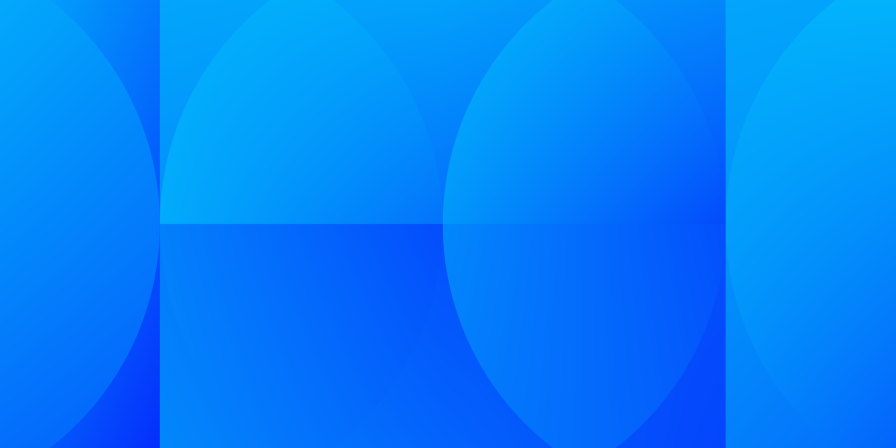
Give the GLSL for this background, as a WebGL 1 fragment shader.

```glsl
precision highp float;
// Blue geometric backdrop: a row of square-edged cells, each holding a lens
// cut by two overlapping circles. Lens and surround are shaded by separate
// four-corner gradients; the two middle cells are also split at mid height.

uniform vec2 u_resolution;

// Layout, in canvas heights
const float CELL = 0.6315;      // cell width, also the circle radius
const float SEAM_X = -0.0117;   // middle seam, relative to canvas centre
const float MID_Y = 0.5;

// Palette ends, addressed by a tone from 0 to 1
const vec3 DEEP_BLUE = vec3(0.02, 0.0, 0.99);
const vec3 SKY_BLUE = vec3(0.0, 1.0, 0.982);

// Corner tones: top left, top right, bottom left, bottom right
const vec4 LEFT_LENS = vec4(0.73, 0.58, 0.48, 0.37);
const vec4 LEFT_SURROUND = vec4(0.85, 0.47, 0.60, 0.18);
const vec4 UPPER_A_LENS = vec4(0.70, 0.65, 0.67, 0.45);
const vec4 UPPER_A_SURROUND = vec4(0.65, 0.63, 0.56, 0.43);
const vec4 LOWER_A_LENS = vec4(0.50, 0.30, 0.53, 0.38);
const vec4 LOWER_A_SURROUND = vec4(0.48, 0.31, 0.53, 0.39);
const vec4 UPPER_B_LENS = vec4(0.72, 0.55, 0.59, 0.29);
const vec4 UPPER_B_SURROUND = vec4(0.63, 0.53, 0.43, 0.29);
const vec4 LOWER_B_LENS = vec4(0.53, 0.31, 0.49, 0.35);
const vec4 LOWER_B_SURROUND = vec4(0.31, 0.31, 0.39, 0.27);
const vec4 RIGHT_LENS = vec4(0.70, 0.70, 0.54, 0.29);
const vec4 RIGHT_SURROUND = vec4(0.65, 0.63, 0.50, 0.37);

// Antialiased step: 0 below zero, 1 above
float edge(float d) {
  float halfWidth = 0.75 / u_resolution.y;
  return smoothstep(-halfWidth, halfWidth, d);
}

// Bilinear blend of corner tones, uv measured from the top left
float cornerBlend(vec4 corners, vec2 uv) {
  vec2 side = mix(corners.xy, corners.zw, uv.y);
  return mix(side.x, side.y, uv.x);
}

// Signed distance to the overlap of circles centred on both cell sides
float lensDistance(vec2 p, float left) {
  float a = length(p - vec2(left, MID_Y));
  float b = length(p - vec2(left + CELL, MID_Y));
  return max(a, b) - CELL;
}

// Tone of one cell whose gradient spans the given top and height
float cellTone(vec2 p, float left, float top, float height,
               vec4 lens, vec4 surround) {
  vec2 uv = vec2((p.x - left) / CELL, (top - p.y) / height);
  float outside = edge(lensDistance(p, left));
  return mix(cornerBlend(lens, uv), cornerBlend(surround, uv), outside);
}

void main() {
  vec2 p = gl_FragCoord.xy / u_resolution.y;
  p.x -= 0.5 * u_resolution.x / u_resolution.y + SEAM_X;

  // Full-height outer cells
  float leftTone = cellTone(p, -2.0 * CELL, 1.0, 1.0,
                            LEFT_LENS, LEFT_SURROUND);
  float rightTone = cellTone(p, CELL, 1.0, 1.0,
                             RIGHT_LENS, RIGHT_SURROUND);

  // Middle cells, split into upper and lower halves
  float upper = edge(p.y - MID_Y);
  float toneA = mix(
    cellTone(p, -CELL, MID_Y, MID_Y, LOWER_A_LENS, LOWER_A_SURROUND),
    cellTone(p, -CELL, 1.0, 1.0 - MID_Y, UPPER_A_LENS, UPPER_A_SURROUND),
    upper);
  float toneB = mix(
    cellTone(p, 0.0, MID_Y, MID_Y, LOWER_B_LENS, LOWER_B_SURROUND),
    cellTone(p, 0.0, 1.0, 1.0 - MID_Y, UPPER_B_LENS, UPPER_B_SURROUND),
    upper);

  // Join the cells from left to right
  float tone = mix(leftTone, toneA, edge(p.x + CELL));
  tone = mix(tone, toneB, edge(p.x));
  tone = mix(tone, rightTone, edge(p.x - CELL));

  gl_FragColor = vec4(mix(DEEP_BLUE, SKY_BLUE, clamp(tone, 0.0, 1.0)), 1.0);
}
```
